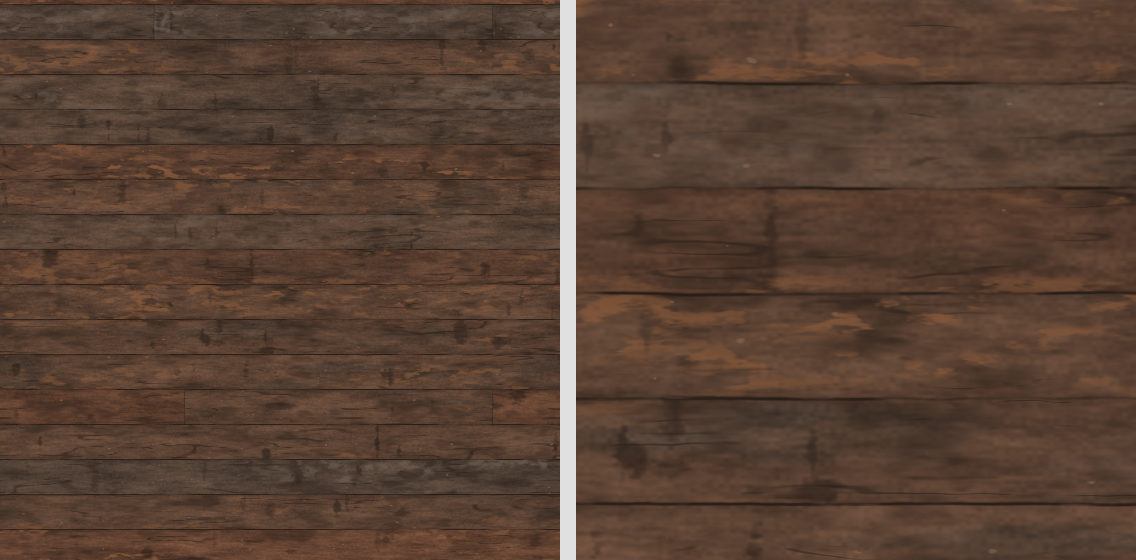
Left: the whole. Right: its middle third, enlarged.
Write a WebGL 1 fragment shader that draws this texture.

```glsl
precision highp float;
uniform vec2 u_resolution;

#define PLANKS 16.0
#define SEAM_SHIFT 0.13
#define SEAM_WIDTH 0.0015
#define KNOTS 8
#define GRAIN_CONTRAST 0.5
#define STAIN_CONTRAST 0.34
#define GRIT_CONTRAST 0.15
#define FLECK_AMOUNT 0.02

const vec3 GREY_WOOD = vec3(0.328, 0.262, 0.217);
const vec3 BROWN_WOOD = vec3(0.356, 0.257, 0.199);
const vec3 RED_WOOD = vec3(0.370, 0.244, 0.180);
const vec3 BARE_WOOD = vec3(0.53, 0.35, 0.23);
const vec3 CHALK = vec3(0.46, 0.40, 0.355);
const vec3 SOOT = vec3(0.155, 0.115, 0.092);

float hash(vec2 p) {
  vec3 q = fract(p.xyx * 0.1031);
  q += dot(q, q.yzx + 33.33);
  return fract((q.x + q.y) * q.z);
}

// Value noise that wraps around the canvas
float noise(vec2 uv, vec2 cells) {
  vec2 p = uv * cells, i = floor(p), f = fract(p);
  f = f * f * (3.0 - 2.0 * f);
  vec2 a = mod(i, cells), b = mod(i + 1.0, cells);
  return mix(mix(hash(a), hash(vec2(b.x, a.y)), f.x),
             mix(hash(vec2(a.x, b.y)), hash(b), f.x), f.y);
}

float fbm(vec2 uv, vec2 cells) {
  float sum = 0.0, weight = 0.5;
  for (int i = 0; i < 4; i++) {
    sum += weight * noise(uv, cells);
    cells *= 2.0;
    weight *= 0.55;
  }
  return sum / 1.0094;
}

float bump(float x, float center, float width) {
  float d = (x - center) / width;
  return exp(-d * d);
}

float wrapDistance(float a, float b) {
  return abs(fract(a - b + 0.5) - 0.5);
}

// Dark upright stains and knots scattered along one plank
float knotMask(float x, float across, float row, float roughness) {
  float mask = 0.0;
  for (int i = 0; i < KNOTS; i++) {
    vec2 id = vec2(float(i) * 7.3 + 3.0, row * 5.1 + 2.0);
    float size = hash(id + 11.0);
    vec2 radius = vec2(mix(0.003, 0.013, size * size), mix(0.1, 0.45, hash(id + 23.0)));
    float center = mix(0.15, 0.85, hash(id + 37.0));
    float d = length(vec2(wrapDistance(x, hash(id)), across - center) / radius);
    float spot = 1.0 - smoothstep(0.1, 1.3, d + roughness);
    mask = max(mask, spot * mix(0.2, 0.8, hash(id + 53.0)));
  }
  return mask;
}

// Small ragged chips, one candidate per cell
float fleckMask(vec2 uv, float chance, float roughness) {
  vec2 cells = vec2(72.0, 128.0), p = uv * cells, id = mod(floor(p), cells);
  vec2 center = 0.3 + 0.4 * vec2(hash(id + 5.0), hash(id + 17.0));
  vec2 radius = mix(vec2(0.08, 0.1), vec2(0.26, 0.25), hash(id + 29.0));
  float d = length((fract(p) - center) / radius);
  return step(hash(id + 41.0), chance) * (1.0 - smoothstep(0.3, 1.1, d + roughness));
}

void main() {
  vec2 uv = gl_FragCoord.xy / u_resolution;

  // Plank layout
  float v = uv.y * PLANKS + SEAM_SHIFT + 0.035 * (fbm(uv, vec2(20.0, 16.0)) - 0.5);
  float row = mod(floor(v), PLANKS), across = fract(v);
  float seamDistance = min(across, 1.0 - across) / PLANKS;
  vec2 woodUv = uv + vec2(hash(vec2(row, 9.0)), 0.0);

  // Two rows are pieced together from shorter boards
  float pieced = 1.0 - step(0.5, abs(mod(row, 11.0) - 4.0));
  float leftJoint = 0.33 - 0.005 * (row - 4.0), rightJoint = 0.88;
  float inner = pieced * step(leftJoint, uv.x) * step(uv.x, rightJoint);
  float jointDistance = min(abs(uv.x - leftJoint), abs(uv.x - rightJoint));
  woodUv.x += 0.37 * inner;

  // Plank tint
  float greyness = bump(row, 2.0, 0.6) + bump(row, 12.5, 0.8) + bump(row, 15.0, 0.5)
                 + 0.5 * bump(row, 9.0, 0.5);
  float warmth = 1.0 - clamp(greyness, 0.0, 1.0);
  float redness = bump(row, 0.0, 0.5) + bump(row, 4.0, 0.5) * (1.0 - inner)
                + 0.6 * bump(row, 8.0, 0.5) + 0.6 * bump(row, 11.0, 0.5);
  float broad = fbm(woodUv, vec2(6.0, 32.0));
  vec3 color = mix(GREY_WOOD, BROWN_WOOD, warmth * smoothstep(0.25, 0.6, broad + 0.08));
  color = mix(color, RED_WOOD, clamp(redness, 0.0, 1.0) * 0.8);
  color *= mix(0.97, 1.03, hash(vec2(row, 31.0)));

  // Grain, grit and stains
  vec2 bentUv = woodUv + vec2(0.0, 0.008 * (fbm(woodUv, vec2(12.0, 24.0)) - 0.5));
  float grain = fbm(bentUv, vec2(18.0, 72.0));
  float fibre = noise(bentUv, vec2(64.0, 400.0));
  float grit = noise(woodUv, vec2(300.0, 400.0));
  float blotch = fbm(woodUv + 0.31, vec2(22.0, 56.0));
  color *= 1.0 + STAIN_CONTRAST * (broad - 0.5) + GRAIN_CONTRAST * (grain - 0.5)
         + GRIT_CONTRAST * (fibre + grit - 1.0);
  color = mix(color, SOOT, 0.32 * smoothstep(0.54, 0.76, blotch + 0.12 * (grit - 0.5)));

  // Short hairline cracks along the grain
  float ridge = abs(noise(bentUv + 0.41, vec2(14.0, 140.0)) - 0.5);
  float crack = (1.0 - smoothstep(0.01, 0.09, ridge))
              * smoothstep(0.54, 0.7, fbm(woodUv + 0.83, vec2(12.0, 60.0)));
  color = mix(color, SOOT, crack * 0.5);

  // Bare orange streaks on warm planks, chalky scuffs on grey ones
  float streak = smoothstep(0.48, 0.7, fbm(woodUv + 0.57, vec2(5.0, 32.0)))
               * smoothstep(0.52, 0.72, fbm(bentUv + 0.13, vec2(40.0, 130.0)));
  color = mix(color, BARE_WOOD, streak * warmth * mix(0.4, 0.95, hash(vec2(row, 47.0))));
  float scuff = smoothstep(0.48, 0.72, fbm(woodUv + 0.73, vec2(6.0, 22.0)))
              * smoothstep(0.45, 0.7, fbm(woodUv + 0.19, vec2(48.0, 90.0)));
  color = mix(color, CHALK, scuff * (1.0 - warmth) * 0.6);

  // Knots and flecks
  float ragged = 2.6 * (blotch - 0.5) + 2.2 * (grain - 0.5) + 0.4 * (grit - 0.5);
  color = mix(color, SOOT, knotMask(uv.x, across, row, ragged) * 0.75);
  float fleck = fleckMask(woodUv, FLECK_AMOUNT * mix(0.2, 1.8, broad), grit - 0.5);
  color = mix(color, mix(CHALK, BARE_WOOD, warmth * 0.5) * 1.1, fleck * 0.6);

  // Seams, as broken dark lines with a worn lip
  float wear = fbm(uv, vec2(22.0, 16.0));
  float lip = bump(across / PLANKS, 0.0025, 0.0009) * smoothstep(0.52, 0.7, wear);
  color = mix(color, BARE_WOOD, lip * 0.3);
  color *= 1.0 - 0.14 * exp(-seamDistance / 0.004);
  float seam = 1.0 - smoothstep(SEAM_WIDTH * 0.15, SEAM_WIDTH, seamDistance);
  color = mix(color, SOOT, seam * mix(0.2, 0.95, smoothstep(0.36, 0.64, wear)));
  float joint = pieced * (1.0 - smoothstep(0.0003, 0.0014, jointDistance));
  color = mix(color, SOOT, joint * 0.4);

  gl_FragColor = vec4(color, 1.0);
}
```
